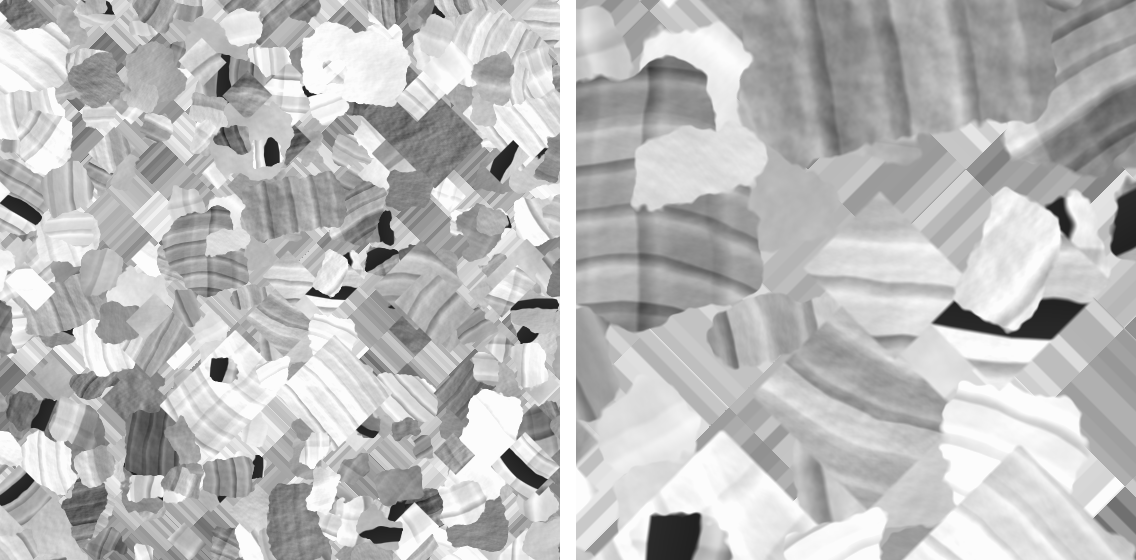
Left: the whole. Right: its middle third, enlarged.
This texture is drawn by a three.js fragment shader. Its source:

```glsl
varying vec2 vUv;

const float EDGE = 0.0014;
const float DIAGONAL = 0.7853982;
const float DARKEST_TONE = 0.46;
const float LIGHTEST_TONE = 0.98;
const float CRACK_TONE = 0.13;

float hash(vec2 p) {
  vec3 v = fract(p.xyx * 0.1031);
  v += dot(v, v.yzx + 33.33);
  return fract((v.x + v.y) * v.z);
}

// Independent random value number k of one seed
float pick(float seed, float k) {
  return hash(vec2(seed * 791.0, k * 17.0 + 3.0));
}

mat2 rotation(float angle) {
  float c = cos(angle), s = sin(angle);
  return mat2(c, s, -s, c);
}

float noise(vec2 p) {
  vec2 i = floor(p), f = fract(p);
  f = f * f * (3.0 - 2.0 * f);
  return mix(mix(hash(i), hash(i + vec2(1.0, 0.0)), f.x),
             mix(hash(i + vec2(0.0, 1.0)), hash(i + 1.0), f.x), f.y);
}

float fbm(vec2 p) {
  float sum = 0.0, amplitude = 0.5;
  for (int i = 0; i < 4; i++) {
    sum += amplitude * noise(p);
    p = rotation(0.6) * p * 2.03 + 11.7;
    amplitude *= 0.5;
  }
  return sum;
}

float roundBox(vec2 p, vec2 halfSize, float radius) {
  vec2 d = abs(p) - halfSize + radius;
  return length(max(d, 0.0)) + min(max(d.x, d.y), 0.0) - radius;
}

// Parallel ledges: stepped tones with a shaded groove and a lit lip
float molding(float x, float seed) {
  float i = floor(x), f = fract(x);
  float level = mix(pick(seed, i + 39.0), pick(seed, i + 40.0), smoothstep(0.0, 0.09, f));
  float groove = smoothstep(0.0, 0.08, f) * (1.0 - smoothstep(0.08, 0.3, f));
  float lip = smoothstep(0.25, 0.35, f) * (1.0 - smoothstep(0.35, 0.6, f));
  return 0.26 * (level - 0.5) - 0.2 * groove * pick(seed, i + 80.0) + 0.08 * lip;
}

// Carved stone surface in the local frame of a patch
float stone(vec2 q, float tone, float seed) {
  vec2 shift = vec2(seed * 53.0, seed * 31.0);
  float folds = fbm(q * 16.0 + shift) - 0.47;
  float bend = 7.0 * (pick(seed, 1.0) - 0.5);
  float across = q.x + bend * q.y * q.y + 0.012 * folds;

  vec2 g = q * mix(vec2(45.0), vec2(110.0, 65.0), pick(seed, 2.0)) + shift;
  float relief = fbm(g + vec2(0.22, 0.16)) - fbm(g);
  float roughness = mix(0.12, 0.6, pick(seed, 3.0)) * (1.25 - tone);

  float value = tone + 0.22 * folds + roughness * relief;
  value += (pick(seed, 4.0) - 0.5) * 1.6 * q.y;
  float ledges = step(0.38, pick(seed, 5.0));
  value += ledges * molding(across * mix(16.0, 44.0, pick(seed, 6.0)) + seed * 9.0, seed);
  float joints = step(0.7, pick(seed, 7.0));
  value += 0.5 * joints * molding(q.y * 24.0 + folds * 0.4, seed + 0.37);

  // Occasional deep, tapering crack
  float width = 0.011 + 0.014 * folds - 0.06 * abs(q.y);
  float crack = 1.0 - smoothstep(width, width + 0.003, abs(across - 0.012));
  crack *= step(0.86, pick(seed, 8.0));
  return mix(value, CRACK_TONE + 1.5 * abs(across), crack);
}

// Diamond tiles filled with thin diagonal streaks
float streaks(vec2 p) {
  vec2 d = rotation(DIAGONAL) * p * 15.0;
  float seed = hash(floor(d) + 60.0);
  vec2 f = fract(d);
  float x = (seed > 0.5 ? f.x : f.y) * 9.0;
  float i = floor(x);
  float stripe = mix(pick(seed, i), pick(seed, i + 1.0), smoothstep(0.8, 1.0, fract(x)));
  return mix(0.5, 0.92, pick(seed, 20.0)) + 0.2 * (stripe - 0.5);
}

// Scatter one layer of overlapping patches above the given value
float patches(vec2 p, vec2 ragged, float below, float count, float density, float layer) {
  vec2 home = floor(p * count);
  float value = below;
  for (int y = -1; y <= 1; y++) {
    for (int x = -1; x <= 1; x++) {
      vec2 cell = home + vec2(float(x), float(y));
      float seed = hash(cell + layer * 37.0 + 10.0);
      if (pick(seed, 9.0) > density) continue;
      vec2 jitter = vec2(pick(seed, 10.0), pick(seed, 11.0)) - 0.5;
      vec2 center = (cell + 0.5 + 0.7 * jitter) / count;
      vec2 halfSize = mix(vec2(0.27), vec2(0.58), vec2(pick(seed, 12.0), pick(seed, 13.0))) / count;
      float mitred = step(0.72, pick(seed, 14.0));
      float tilt = mix(0.9 * (pick(seed, 15.0) - 0.5), DIAGONAL, mitred);
      vec2 outline = rotation(tilt) * (p - center + ragged * (1.0 - mitred));
      float radius = min(halfSize.x, halfSize.y) * mix(0.6, 0.04, mitred);
      float cover = 1.0 - smoothstep(-EDGE, EDGE, roundBox(outline, halfSize, radius));
      if (cover <= 0.0) continue;
      float tone = mix(DARKEST_TONE, LIGHTEST_TONE, pick(seed, 16.0));
      vec2 q = rotation(6.2832 * pick(seed, 17.0)) * (p - center);
      value = mix(value, stone(q, tone, seed), cover);
    }
  }
  return value;
}

void main() {
  vec2 p = vUv;
  vec2 ragged = 0.034 * (vec2(fbm(p * 30.0 + 5.0), fbm(p * 30.0 + 71.0)) - 0.47);
  float value = streaks(p);
  value = patches(p, ragged, value, 14.0, 0.75, 1.0);
  value = patches(p, ragged, value, 9.0, 0.6, 2.0);
  value = patches(p, ragged, value, 6.0, 0.5, 3.0);
  value = patches(p, ragged, value, 13.0, 0.3, 4.0);
  gl_FragColor = vec4(vec3(clamp(value, 0.08, 0.99)), 1.0);
}
```
